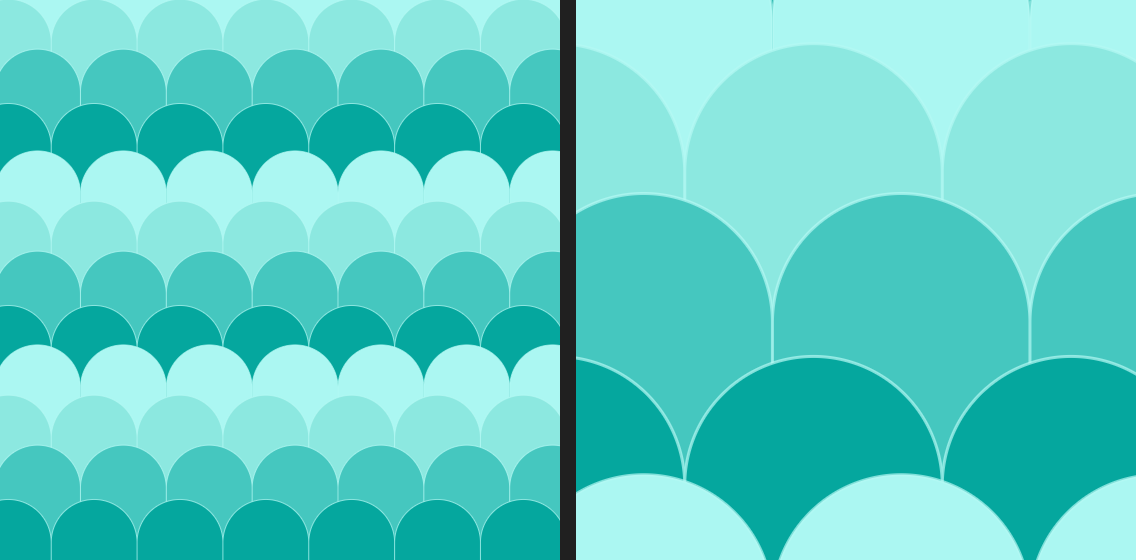
Left, the full canvas; right, a detail of the centre.
Write a WebGL 2 fragment shader that draws this pattern.

```glsl
#version 300 es
precision highp float;

uniform vec2 u_resolution;
out vec4 fragColor;

// Layout, in units of the canvas height
const int BANDS = 3;
const int ROWS = 4;
const float PITCH = 0.1533;          // width of one scale
const float RADIUS = 0.5 * PITCH;
const float CENTER_EVEN = 0.0670;    // scale centre in rows 0 and 2
const float CENTER_ODD = 0.1681;     // scale centre in rows 1 and 3
const float MIDDLE_BAND_TOP = 0.7305;
const float BAND_HEIGHT = 0.3464;
const float TOP_BAND_LIFT = 0.0143;  // extra gap above the middle band
const float ROW_DROP[ROWS] = float[](0.0, 0.0898, 0.1790, 0.2760);

// Outline
const float LINE_WIDTH = 0.0018;
const float LINE_OPACITY = 0.7;
const vec3 LINE_COLOR = vec3(0.71, 0.975, 0.955);

// Row colours, from pale to deep
const vec3 ROW_COLOR[ROWS] = vec3[](
    vec3(0.67, 0.97, 0.95),
    vec3(0.55, 0.91, 0.88),
    vec3(0.27, 0.78, 0.75),
    vec3(0.02, 0.655, 0.62)
);

// Signed distance to a row of round-topped scales with straight sides
float scaleRowDistance(vec2 p, float centerX, float topY) {
    float x = (fract((p.x - centerX) / PITCH + 0.5) - 0.5) * PITCH;
    float y = max(p.y - (topY - RADIUS), 0.0);
    return length(vec2(x, y)) - RADIUS;
}

// Coverage of the area where the distance is negative
float coverage(float dist, float pixel) {
    return clamp(0.5 - dist / pixel, 0.0, 1.0);
}

void main() {
    vec2 p = gl_FragCoord.xy / u_resolution.y;
    float pixel = 1.0 / u_resolution.y;
    vec3 color = ROW_COLOR[0];

    // Paint from the top down, so that each row overlaps the one above
    for (int band = 0; band < BANDS; band++) {
        float bandTop = MIDDLE_BAND_TOP + float(1 - band) * BAND_HEIGHT;
        if (band == 0) bandTop += TOP_BAND_LIFT;

        for (int row = 0; row < ROWS; row++) {
            float centerX = row % 2 == 0 ? CENTER_EVEN : CENTER_ODD;
            float dist = scaleRowDistance(p, centerX, bandTop - ROW_DROP[row]);
            color = mix(color, ROW_COLOR[row], coverage(dist, pixel));

            // Keep the line's weight when it is thinner than a pixel
            float halfWidth = 0.5 * max(LINE_WIDTH, pixel);
            float weight = min(LINE_WIDTH / pixel, 1.0);
            float line = coverage(abs(dist) - halfWidth, pixel);
            color = mix(color, LINE_COLOR, line * weight * LINE_OPACITY);
        }
    }

    fragColor = vec4(color, 1.0);
}
```
